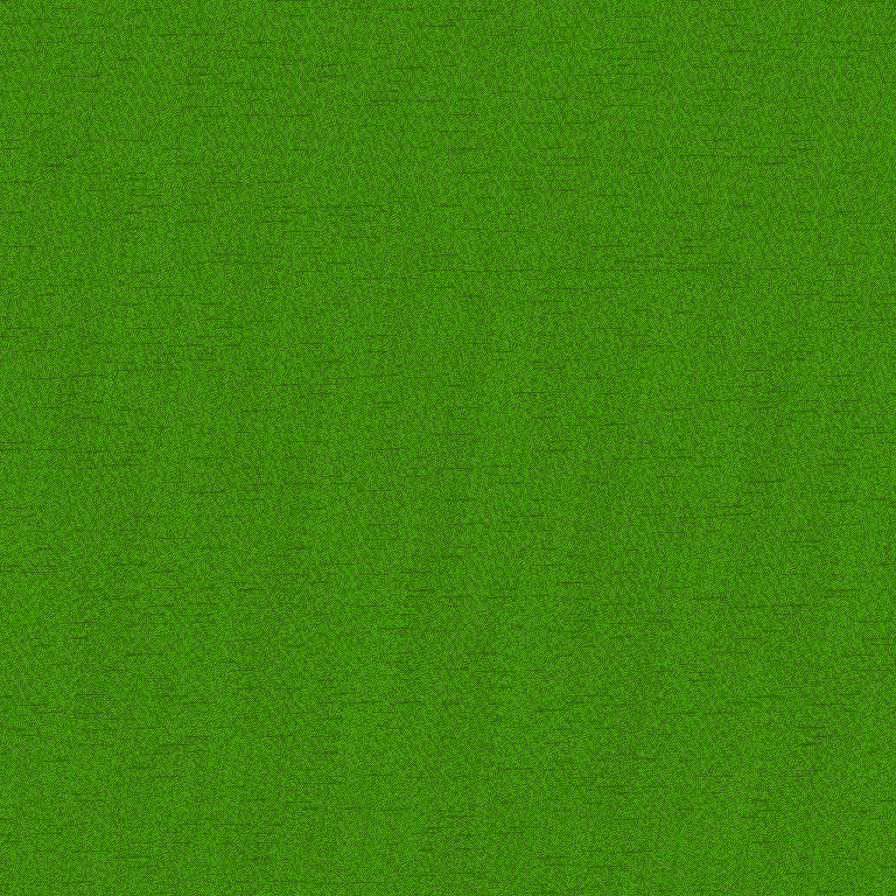
Write a three.js fragment shader that draws this texture.

```glsl
// Dense green turf grain with faint diagonal weave and short thin horizontal dashes.
varying vec2 vUv;

#define GRAIN_CELLS 768.0
#define WEAVE_FREQ 0.41
#define WEAVE_AMOUNT 0.42
#define CONTRAST 0.7
#define PATCH_AMOUNT 0.02
#define DASH_SLOT vec2(36.0, 7.0)
#define DASH_SHARE 0.35
#define DASH_STRENGTH 0.3
#define DARK_GREEN vec3(0.12, 0.15, 0.06)
#define BRIGHT_GREEN vec3(0.38, 0.89, 0.05)

float hash(vec2 p) {
  return fract(sin(dot(p, vec2(12.9898, 78.233))) * 43758.5453);
}

float valueNoise(vec2 p) {
  vec2 i = floor(p);
  vec2 f = smoothstep(0.0, 1.0, fract(p));
  float low = mix(hash(i), hash(i + vec2(1.0, 0.0)), f.x);
  float high = mix(hash(i + vec2(0.0, 1.0)), hash(i + vec2(1.0)), f.x);
  return mix(low, high, f.y);
}

// Slightly rising dashes, one per slot at most, each row shifted at random
float dashMask(vec2 cell) {
  float row = floor(cell.y / DASH_SLOT.y);
  float x = cell.x / DASH_SLOT.x + hash(vec2(row, 3.7));
  vec2 id = vec2(floor(x), row);
  float along = fract(x) - 0.5;
  float halfLength = mix(0.15, 0.48, hash(id + 17.0));
  float centre = mix(0.25, 0.75, hash(id + 41.0));
  float across = (fract(cell.y / DASH_SLOT.y) - centre) * DASH_SLOT.y - along * 0.8;
  float present = step(hash(id + 73.0), DASH_SHARE);
  float body = 1.0 - smoothstep(0.4, 0.8, abs(across));
  return present * body * (1.0 - smoothstep(halfLength - 0.03, halfLength, abs(along)));
}

// Brightness of one grain: random speckle, drifting diagonal weave, broad patches
float grainTone(vec2 cell) {
  float speckle = hash(cell + 0.5);
  float drift = valueNoise(cell / 9.0) * 2.0;
  float weave = 0.5 + 0.5 * sin(6.28318 * ((cell.x - cell.y) * WEAVE_FREQ + drift));
  float tone = mix(speckle, weave, WEAVE_AMOUNT);
  tone = 0.5 + (tone - 0.5) * CONTRAST;
  tone += (valueNoise(cell / vec2(18.0, 45.0)) - 0.5) * PATCH_AMOUNT;
  return tone * (1.0 - DASH_STRENGTH * dashMask(cell));
}

void main() {
  // Blend the four nearest grains with softened edges
  vec2 p = vUv * GRAIN_CELLS - 0.5;
  vec2 cell = floor(p);
  vec2 blend = smoothstep(0.2, 0.8, fract(p));
  float low = mix(grainTone(cell), grainTone(cell + vec2(1.0, 0.0)), blend.x);
  float high = mix(grainTone(cell + vec2(0.0, 1.0)), grainTone(cell + vec2(1.0)), blend.x);
  float tone = clamp(mix(low, high, blend.y), 0.0, 1.0);
  gl_FragColor = vec4(mix(DARK_GREEN, BRIGHT_GREEN, tone), 1.0);
}
```
